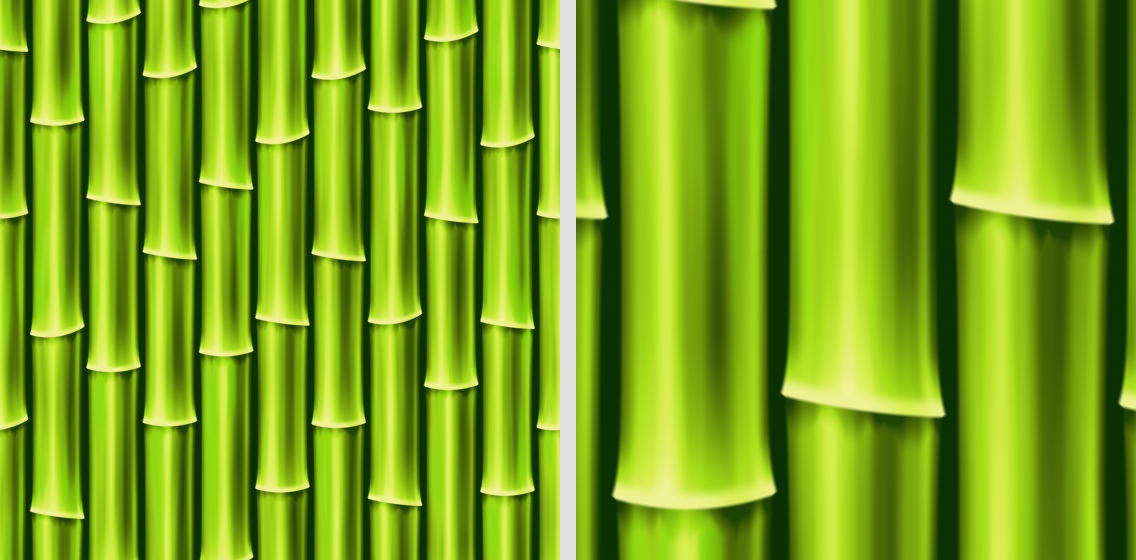
Left, the full canvas; right, a detail of the centre.
This pattern is drawn by a WebGL 2 fragment shader. Its source:

```glsl
#version 300 es
precision highp float;

uniform vec2 u_resolution;
out vec4 fragColor;

// Layout, in canvas units
const int STALKS = 10;
const float PITCH = 0.1005;
const float FIRST_CENTRE = 0.0018;
const float HALF_WAIST = 0.0435;
const float HALF_NODE = 0.0487;
const float EDGE_SOFTNESS = 0.0016;
const float LIP_HEIGHT = 0.0058;
const float SHADOW_DEPTH = 0.017;
const float STREAK_STRENGTH = 0.55;
const float PATCH_STRENGTH = 0.7;

// Drop of each stalk from the top edge
const float STALK_DROP[STALKS] = float[STALKS](
    0.762, 0.596, 0.036, 0.133, 0.008, 0.251, 0.136, 0.573, 0.068, 0.257);

// Three joints per stalk: place, slope and curve of the lip
const float NODE_DROP[3] = float[3](0.0, 0.324, 0.624);
const float NODE_TILT[3] = float[3](0.0072, -0.0065, 0.0013);
const float NODE_BEND[3] = float[3](0.0104, 0.0026, 0.0078);

// Position across the stalk of the glossy and the dark band, per segment
const float GLOSS_AT[3] = float[3](-0.2, -0.42, -0.1);
const float SHADE_AT[3] = float[3](0.6, 0.32, 0.53);

// Deep green, olive, leaf, lime, pale, cream
const vec3 TONES[6] = vec3[6](
    vec3(0.05, 0.19, 0.01), vec3(0.27, 0.39, 0.02), vec3(0.47, 0.64, 0.05),
    vec3(0.66, 0.87, 0.10), vec3(0.84, 0.93, 0.30), vec3(0.95, 0.95, 0.62));
const vec3 FRESH_GREEN = vec3(0.46, 0.82, 0.02);

vec3 toneColour(float tone) {
    float t = clamp(tone, 0.0, 4.999);
    int i = int(t);
    return mix(TONES[i], TONES[i + 1], fract(t));
}

vec2 hashGradient(vec2 cell) {
    float a = fract(sin(dot(cell, vec2(127.1, 311.7))) * 43758.5);
    return vec2(cos(6.2832 * a), sin(6.2832 * a));
}

float gradientNoise(vec2 p) {
    vec2 i = floor(p), f = fract(p);
    vec2 w = f * f * f * (f * (f * 6.0 - 15.0) + 10.0);
    vec2 e = vec2(0.0, 1.0);
    float low = mix(dot(hashGradient(i), f),
                    dot(hashGradient(i + e.yx), f - e.yx), w.x);
    float high = mix(dot(hashGradient(i + e.xy), f - e.xy),
                     dot(hashGradient(i + e.yy), f - e.yy), w.x);
    return mix(low, high, w.y);
}

float bump(float x, float width) {
    return exp(-x * x / (width * width));
}

void main() {
    vec2 p = gl_FragCoord.xy / u_resolution;
    float column = floor((p.x - FIRST_CENTRE) / PITCH + 0.5);
    float x = p.x - FIRST_CENTRE - column * PITCH;
    int stalk = int(mod(column, float(STALKS)));
    float drop = 1.0 - p.y - STALK_DROP[stalk];

    // Distances to the joint over and the joint under this point
    float across = clamp(x / HALF_NODE, -1.0, 1.0);
    float below = 1.0, above = 1.0;
    int segment = 0;
    for (int k = 0; k < 3; k++) {
        float d = drop - NODE_DROP[k] + NODE_TILT[k] * across
                + NODE_BEND[k] * (across * across - 0.3);
        if (fract(d) < below) {
            below = fract(d);
            segment = k;
        }
        above = min(above, fract(-d));
    }
    float joint = below < above ? below : -above;

    // Outline flares towards the joints
    float lower = 0.5 * exp(-below / 0.05);
    float flare = joint < 0.0 ? exp(-above / 0.018)
                : mix(1.0, lower, smoothstep(0.0, 0.004, joint));
    float halfWidth = mix(HALF_WAIST, HALF_NODE, flare);
    float u = x / halfWidth;

    // Rounded shading across the stalk
    float clear = smoothstep(0.0, 0.11, above);
    float tone = 2.75 + 1.3 * bump(u - GLOSS_AT[segment], 0.17 + 0.12 * (1.0 - clear));
    tone -= mix(0.7, 1.75, clear) * bump(u - SHADE_AT[segment], 0.32);
    tone += 0.8 * bump(u - 0.85, 0.08);
    float rim = smoothstep(0.74, 1.0, abs(u)) * (u > 0.0 ? 1.9 : 1.5);
    tone -= rim * smoothstep(0.0, 0.04, above);

    // Fibres and broad patches
    float seed = float(stalk) * 17.0;
    float streak = gradientNoise(vec2(u * 4.5 + seed, p.y * 6.0 + seed));
    float patches = gradientNoise(vec2(u * 0.8 + seed, p.y * 5.0 - seed));
    tone += STREAK_STRENGTH * streak + PATCH_STRENGTH * patches;

    // Glow over each joint and ragged shadow under it
    tone += 1.1 * exp(-above / 0.022);
    float ragged = abs(fract(u * 1.4 + 0.2 + streak * 0.5) - 0.5) * 2.0;
    float depth = SHADOW_DEPTH * (0.75 + 0.9 * ragged);
    tone -= 1.35 * (1.0 - smoothstep(0.0, depth, below));
    vec3 colour = toneColour(max(tone, 0.35));
    colour = mix(colour, FRESH_GREEN, 0.55 * smoothstep(0.05, 0.45, patches + streak * 0.4)
           * smoothstep(1.2, 2.4, tone) * (1.0 - smoothstep(3.0, 3.8, tone)));

    // Cream lip along the joint
    float lip = smoothstep(-2.0 * LIP_HEIGHT, -0.3 * LIP_HEIGHT, joint)
              * (1.0 - smoothstep(0.0006, 0.0036, joint));
    float lipTone = 4.85 - 0.7 * bump(u - 0.55, 0.3);
    colour = mix(colour, toneColour(lipTone), lip);

    // Dark gap between the stalks
    float soft = max(EDGE_SOFTNESS, 1.0 / u_resolution.x);
    float cover = 1.0 - smoothstep(-soft, soft, abs(x) - halfWidth);
    fragColor = vec4(mix(TONES[0], colour, cover), 1.0);
}
```
